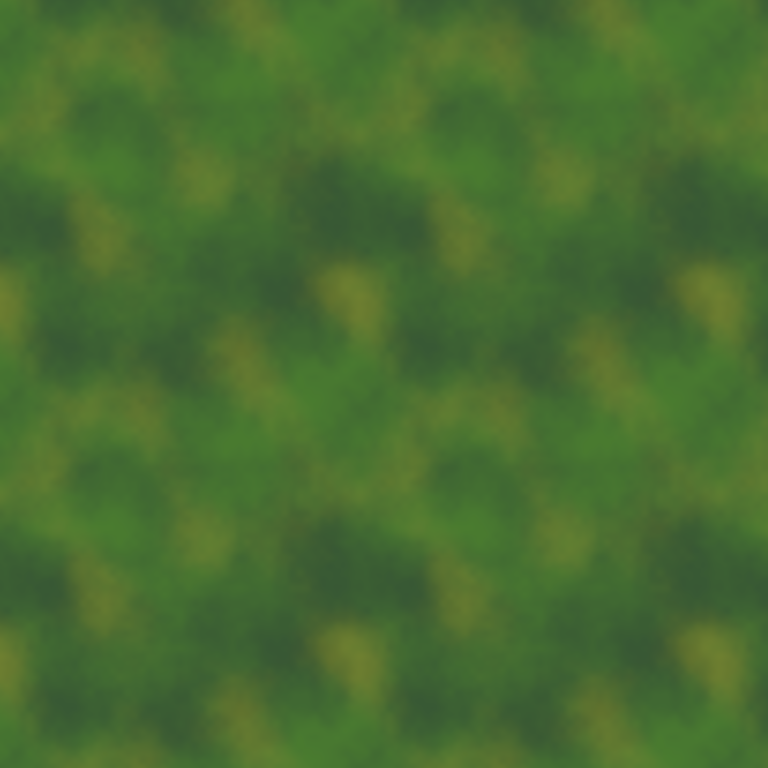
This texture is drawn by a Shadertoy shader. Its source:

```glsl
// Mossy grass: a seamless tile of soft green mottling with straw-coloured patches.

#define REPEATS 2.1333   // tiles across and down the canvas
#define BASE_CELLS 6.0   // noise cells per tile in the coarsest octave
#define OCTAVES 4
#define ROUGHNESS 0.62   // amplitude ratio between octaves
#define LIGHT_NOISE 0.78
#define STRAW_NOISE 0.68
#define SHADE vec3(0.212, 0.332, 0.205)
#define GRASS vec3(0.290, 0.485, 0.185)
#define STRAW vec3(0.455, 0.500, 0.185)

const float TAU = 6.2831853;

// Integer hash of a lattice point, 0 to 1
float hash(vec2 p, float seed) {
    uvec3 q = uvec3(p.x, p.y, seed) * uvec3(1597u, 3571u, 7919u);
    uint n = (q.x ^ (q.y << 7) ^ (q.z << 13)) * 747796405u + 28913u;
    n = ((n >> ((n >> 28) + 4u)) ^ n) * 277803u;
    n = (n >> 15) ^ n;
    return float(n & 65535u) / 65535.0;
}

// Value noise that wraps after the given number of cells
float tiledNoise(vec2 p, float cells, float seed) {
    vec2 i = floor(p);
    vec2 f = p - i;
    f = f * f * (3.0 - 2.0 * f);
    vec2 a = mod(i, cells);
    vec2 b = mod(i + 1.0, cells);
    return mix(mix(hash(a, seed), hash(vec2(b.x, a.y), seed), f.x),
               mix(hash(vec2(a.x, b.y), seed), hash(b, seed), f.x), f.y);
}

// Layered noise centred on zero
float mottle(vec2 uv, float seed) {
    float sum = 0.0, amplitude = 0.5, cells = BASE_CELLS;
    for (int k = 0; k < OCTAVES; k++) {
        sum += amplitude * (tiledNoise(uv * cells, cells, seed + float(k)) - 0.5);
        amplitude *= ROUGHNESS;
        cells *= 2.0;
    }
    return sum;
}

// Plane wave with whole cycles per tile, so it repeats seamlessly
float wave(vec2 uv, vec2 cycles, float crest) {
    return cos(TAU * (dot(uv, cycles) - crest));
}

void mainImage(out vec4 fragColor, in vec2 fragCoord) {
    vec2 uv = fract(fragCoord / iResolution.y * REPEATS);

    // Light and dark grass: slow waves lay out clearings and shade
    float across = wave(uv, vec2(1.0, 0.0), 0.89);
    float clearing = across * wave(uv, vec2(0.0, 1.0), 0.05);
    float band = wave(uv, vec2(0.0, 1.0), 0.88);
    float hollow = wave(uv, vec2(1.0, 3.0), 0.70);
    float light = 0.45 + 0.15 * clearing + 0.12 * band + 0.06 * across - 0.09 * hollow;
    light += LIGHT_NOISE * mottle(uv, 3.0);
    light = smoothstep(-0.15, 1.05, light);
    vec3 color = mix(SHADE, GRASS, light);

    // Dry straw tint where three crossing waves agree
    float drift = wave(uv, vec2(1.0, -2.0), 0.36);
    float clump = wave(uv, vec2(3.0, 1.0), 0.25);
    float ridge = wave(uv, vec2(2.0, 2.0), 0.57);
    float dryness = 0.01 + 0.20 * drift + 0.15 * clump + 0.17 * ridge;
    dryness += STRAW_NOISE * mottle(uv, 17.0);
    vec3 straw = STRAW * mix(0.85, 1.1, light);
    color = mix(color, straw, 0.9 * smoothstep(-0.2, 0.85, dryness));

    fragColor = vec4(color, 1.0);
}
```
